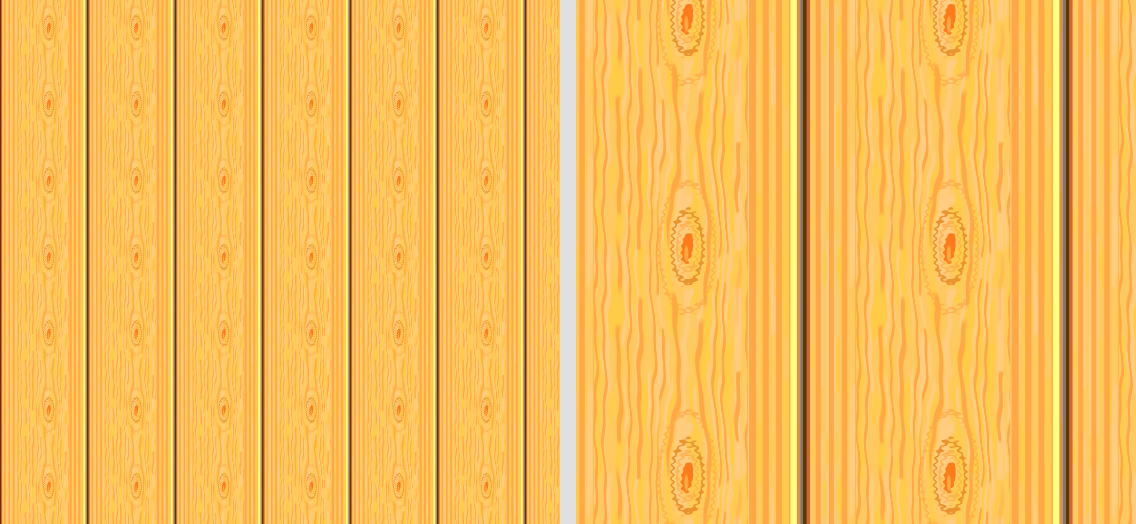
Left, the full canvas; right, a detail of the centre.
Reproduce this texture procedurally as a WebGL 1 fragment shader.

```glsl
precision highp float;
uniform vec2 u_resolution;

#define BOARDS 6.4
#define KNOT_ROWS 6.857
#define TILE vec2(80.0, 70.0)
#define KNOT_POS vec2(44.6, 34.4)
#define KNOT_STRETCH 2.3
#define KNOT_SPREAD 60.0
#define GRAIN_ROWS 5.0
#define GRAIN_PITCH 3.6
#define GRAIN_HALF 0.48
#define SIDE_PITCH 4.0

const float TAU = 6.2831853;
const vec3 GOLD   = vec3(1.00, 0.79, 0.38);
const vec3 HONEY  = vec3(1.00, 0.80, 0.28);
const vec3 PEACH  = vec3(1.00, 0.80, 0.50);
const vec3 AMBER  = vec3(1.00, 0.66, 0.27);
const vec3 RING   = vec3(0.92, 0.58, 0.18);
const vec3 CORE   = vec3(1.00, 0.48, 0.10);
const vec3 LEMON  = vec3(1.00, 1.00, 0.50);
const vec3 RUST   = vec3(0.80, 0.40, 0.20);
const vec3 UMBER  = vec3(0.40, 0.20, 0.00);
const vec3 SHADOW = vec3(0.47);

float hash(vec2 p) {
  vec3 q = fract(p.xyx * 0.1031);
  q += dot(q, q.yzx + 33.33);
  return fract((q.x + q.y) * q.z);
}

// Noise along one column, wrapping after GRAIN_ROWS cells
float columnNoise(float column, float y) {
  float cell = floor(y);
  float f = y - cell;
  f = f * f * (3.0 - 2.0 * f);
  float low = hash(vec2(column, mod(cell, GRAIN_ROWS)));
  float high = hash(vec2(column, mod(cell + 1.0, GRAIN_ROWS)));
  return mix(low, high, f);
}

// Coverage of the stripe from a to b, with edges one pixel soft
float band(float x, float a, float b, float px) {
  return clamp((x - a) / px + 0.5, 0.0, 1.0)
       - clamp((x - b) / px + 0.5, 0.0, 1.0);
}

// Tint of unit columns with crisp borders: -1 is honey, +1 is peach
float columnTint(float column, float y) {
  float n = 0.5 * columnNoise(column, y) + 0.5 * hash(vec2(column, 17.0));
  return smoothstep(0.60, 0.68, n) - smoothstep(0.58, 0.66, 1.0 - n);
}

void main() {
  vec2 tiles = vec2(BOARDS, KNOT_ROWS);
  vec2 p = mod(gl_FragCoord.xy / u_resolution * tiles * TILE, TILE);
  float px = TILE.x * BOARDS / u_resolution.x;
  float y = p.y / TILE.y * GRAIN_ROWS;
  float turn = TAU * p.y / TILE.y;

  // Offset from the knot, wrapped vertically
  vec2 d = p - KNOT_POS;
  d.y = mod(d.y + 0.5 * TILE.y, TILE.y) - 0.5 * TILE.y;
  float r = length(vec2(d.x, d.y / KNOT_STRETCH));

  // Grain coordinate bulging around the knot
  float side = band(p.x, -9.0, 16.0, px) + band(p.x, 63.0, 90.0, px);
  float wobble = 0.4 * sin(2.0 * turn + 0.3 * p.x) + 0.25 * sin(5.0 * turn + 0.7 * p.x);
  float g = KNOT_POS.x + d.x * (1.0 - exp(-r * r / KNOT_SPREAD));
  g += wobble * (1.0 - side);

  // Narrow tinted columns
  float edge = floor(g + 0.5);
  float blend = clamp((g - edge) / px + 0.5, 0.0, 1.0);
  float tint = mix(columnTint(edge, y), columnTint(edge + 1.0, y), blend);
  vec3 color = mix(GOLD, HONEY, max(-tint, 0.0));
  color = mix(color, PEACH, max(tint, 0.0));
  float dash = smoothstep(0.35, 0.45, columnNoise(7.0, y));
  color = mix(color, PEACH, band(p.x, 59.0, 61.0, px) * dash);

  // Thin broken grain lines in the middle
  float phase = (g + 0.6 * sin(0.7 * g)) / GRAIN_PITCH;
  float offset = (fract(phase) - 0.5) * GRAIN_PITCH;
  float thread = floor(phase);
  float present = 0.6 * columnNoise(thread + 31.0, y) + 0.4 * hash(vec2(thread, 43.0));
  float line = band(offset, -GRAIN_HALF, GRAIN_HALF, px);
  line *= smoothstep(0.38, 0.44, present) * smoothstep(4.8, 6.5, r);

  // Straight lines of uneven strength along the sides
  float sidePhase = (p.x - 8.5) / SIDE_PITCH + 0.5;
  float sideOffset = (fract(sidePhase) - 0.5) * SIDE_PITCH;
  float reach = mix(0.6, 1.1, hash(vec2(floor(sidePhase), 5.0)));
  float straight = band(sideOffset, -reach, reach, px);
  color = mix(color, AMBER, mix(line, straight, side));

  // Knot: faint halo, thin rough rings and a slanted core
  float rough = 0.5 * sin(3.0 * d.y) * sin(1.3 * d.x + 1.0);
  float knot = r + rough;
  color = mix(color, AMBER, 0.7 * band(knot, 8.2, 8.8, px));
  color = mix(color, RING, band(knot, 4.3, 5.0, px));
  color = mix(color, AMBER, 0.7 * band(knot, 2.8, 3.4, px));
  float heart = length(vec2(d.x - 0.12 * d.y, d.y / 2.8)) + 0.6 * rough;
  color = mix(color, CORE, band(heart, -2.0, 1.7, px));
  float pith = length(vec2(d.x + 0.3, (d.y + 1.8) / 4.0));
  color = mix(color, AMBER, band(pith, -2.0, 0.6, px));

  // Board joint: lit edge, shadow gap and dark rim
  color = mix(color, LEMON, band(p.x, 76.0, 78.0, px));
  color = mix(color, RUST, 0.6 * band(p.x, 78.0, 79.0, px));
  color = mix(color, SHADOW, band(p.x, 79.0, 81.0, px));
  color = mix(color, RUST, band(p.x, 1.0, 2.0, px));
  color = mix(color, UMBER, band(p.x, -1.0, 1.0, px));

  gl_FragColor = vec4(color, 1.0);
}
```
